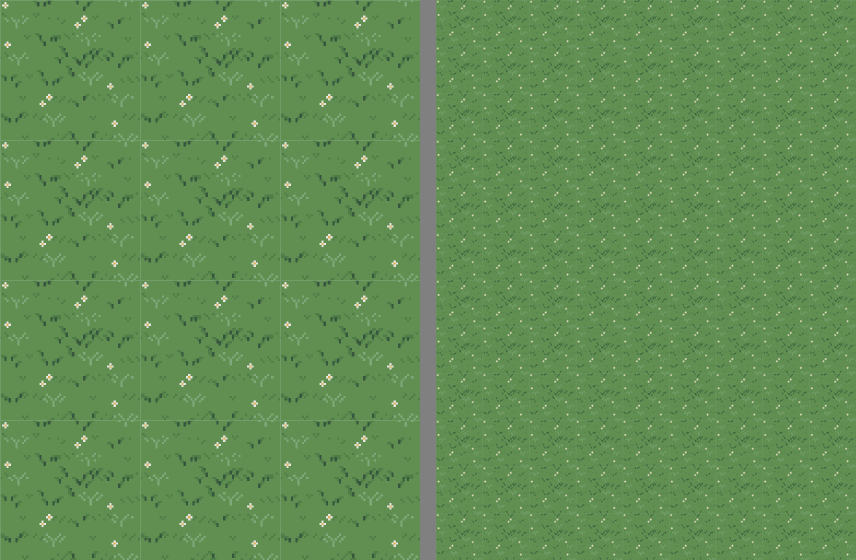
Left: one tile. Right: repeated 3 by 3.
A Shadertoy shader for this texture:

```glsl
// Pixel-art meadow: one square tile of grass with flowers, leafy tufts, pale
// sprigs and small marks, repeated over the canvas with a faint seam line.
// Plants sit on a low-discrepancy sequence and wrap around the tile edges.

#define REPEATS vec2(3.0, 4.0)  // tiles across and down
#define CELLS 64.0              // cells along a tile side
#define SEAM_WIDTH 0.0065       // in tile widths
#define FLOWERS 6.0
#define TUFTS 10.0
#define SPRIGS 7.0
#define MARKS 22.0

const vec3 GRASS  = vec3(0.38, 0.56, 0.32);
const vec3 SHADE  = vec3(0.31, 0.49, 0.28);
const vec3 DARK   = vec3(0.21, 0.34, 0.24);
const vec3 PALE   = vec3(0.50, 0.66, 0.48);
const vec3 PETAL  = vec3(0.90, 0.90, 0.88);
const vec3 POLLEN = vec3(0.88, 0.70, 0.34);
const vec3 SEAM   = vec3(0.48, 0.64, 0.45);

float hash(vec2 p) {
    return fract(sin(dot(p, vec2(127.1, 311.7))) * 43758.5453);
}

// Evenly scattered cell for plant number i
vec2 spot(float i) {
    return floor(CELLS * fract(0.04 + i * vec2(0.7549, 0.5698)));
}

// Wrapped offset from a plant to a cell, y pointing up
vec2 offsetFrom(vec2 cell, vec2 base) {
    vec2 d = mod(cell - base + CELLS * 0.5, CELLS) - CELLS * 0.5;
    return vec2(d.x, -d.y);
}

// Small V, or a patch of broken diagonal dashes
bool isMark(vec2 d, float seed, float keep) {
    if (seed < 0.45) return abs(d.x) < 1.5 && d.y == abs(d.x);
    float side = seed < 0.75 ? 1.0 : -1.0;
    return abs(d.x) < 4.5 && abs(d.y) < 1.5
        && mod(d.x - d.y * side, 4.0) < 0.5 && keep < 0.75;
}

// Two nested pairs of rising arms on a short stem
bool isSprig(vec2 d, float keep) {
    float arm = abs(d.x) - d.y;
    bool arms = d.y >= 0.0 && d.y < 3.5 && abs(d.x) < 5.5
             && (arm == 0.0 || arm == 3.0) && keep < 0.75;
    return arms || (d.x == 0.0 && d.y < 0.0 && d.y > -2.5);
}

// Leaning three-row leaf: 0 outside, 1 lit tip, 2 dark foot
float leaf(vec2 d, float side) {
    float x = d.x * side;
    if (d.y < 0.0 || d.y > 2.0) return 0.0;
    float first = d.y > 1.5 ? 1.0 : 0.0;
    float last = min(d.y, 2.0);
    if (x < first || x > last) return 0.0;
    return x + d.y < 1.5 ? 2.0 : 1.0;
}

vec3 cellColor(vec2 cell) {
    vec3 col = GRASS;
    float keep = hash(cell + 0.5);
    float id = FLOWERS + TUFTS;

    for (float i = 0.0; i < SPRIGS; i++, id++)
        if (isSprig(offsetFrom(cell, spot(id)), keep)) col = PALE;

    for (float i = 0.0; i < MARKS; i++, id++)
        if (isMark(offsetFrom(cell, spot(id)), hash(vec2(id, 3.0)), keep)) col = SHADE;

    // Tufts: leaves fanned left and right; the first is a large clump
    for (float i = 0.0; i < TUFTS; i++) {
        vec2 d = offsetFrom(cell, spot(FLOWERS + i));
        float count = i < 0.5 ? 12.0 : 2.0 + floor(4.0 * hash(vec2(i, 7.0)));
        float spread = i < 0.5 ? 18.0 : 2.4 * count;
        float rise = i < 0.5 ? 10.0 : 5.0;
        for (float j = 0.0; j < count; j++) {
            float x = ((j + 0.5) / count - 0.5) * spread;
            float y = abs(x) * 0.35 + rise * (hash(vec2(i, j + 11.0)) - 0.5);
            float part = leaf(d - floor(vec2(x, y)), x < 0.0 ? -1.0 : 1.0);
            if (part > 0.5) col = part > 1.5 ? DARK : SHADE;
        }
    }

    // Flowers: four petals around a centre, two of them with a neighbour
    for (float i = 0.0; i < FLOWERS; i++) {
        vec2 d = offsetFrom(cell, spot(i));
        float r = abs(d.x) + abs(d.y);
        if (floor(i * 0.5) == 1.0) r = min(r, abs(d.x - 3.0) + abs(d.y - 3.0));
        if (r < 1.5) col = r < 0.5 ? POLLEN : PETAL;
    }
    return col;
}

void mainImage(out vec4 fragColor, in vec2 fragCoord) {
    // Four samples per pixel smooth the cell edges
    vec3 col = vec3(0.0);
    vec2 tile;
    for (int k = 0; k < 4; k++) {
        vec2 shift = vec2(k % 2, k / 2) * 0.5 - 0.25;
        tile = (fragCoord + shift) / iResolution.xy;
        tile = fract(vec2(tile.x, 1.0 - tile.y) * REPEATS);
        col += 0.25 * cellColor(floor(tile * CELLS));
    }

    // Thin pale line along the left and top of each tile
    vec2 uv = fragCoord / iResolution.xy;
    tile = vec2(uv.x, 1.0 - uv.y) * REPEATS;
    vec2 pixel = REPEATS / iResolution.xy;
    vec2 away = abs(fract(tile - SEAM_WIDTH * 0.5 + 0.5) - 0.5);
    vec2 line = clamp((SEAM_WIDTH * 0.5 - away) / pixel + 0.5, 0.0, 1.0);
    col = mix(col, SEAM, max(line.x, line.y) * 0.75);

    fragColor = vec4(col, 1.0);
}
```
